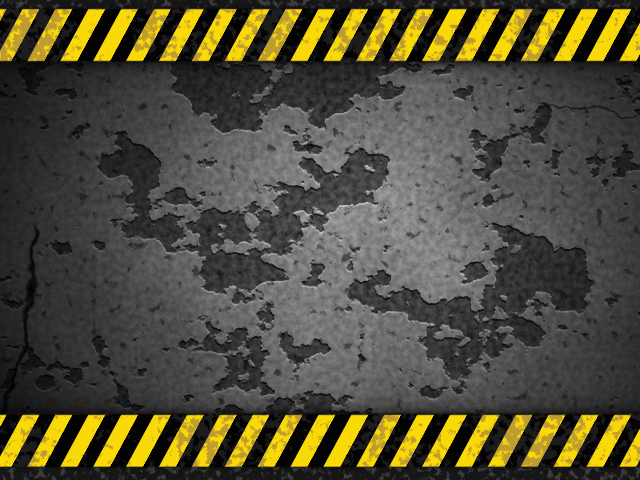
Reproduce this background procedurally as a Shadertoy shader.

```glsl
const vec3 YELLOW = vec3(0.98, 0.85, 0.03);
const vec3 WORN_YELLOW = vec3(0.70, 0.57, 0.22);
const vec3 STRIPE_BLACK = vec3(0.012);
const float PLASTER = 0.53;
const float BARE_WALL = 0.27;
const vec2 LIGHT_CENTRE = vec2(0.74, 0.51);
const vec2 LIGHT_SPREAD = vec2(0.64, 0.56);
const vec2 BAND_CENTRES = vec2(0.0816, 0.927);   // bottom, top
const float BAND_HALF = 0.054;
const float FRAME_HALF = 0.057;
const float STRIPE_PERIOD = 0.0685;
const float STRIPE_FILL = 0.52;
const float STRIPE_SLANT = 0.54;
const float STRIPE_START = 0.151;
const float LIP_SHADOW = 0.17;

// Elliptic zones: centre, radii
const int PEELED_COUNT = 11;
const vec4 PEELED[PEELED_COUNT] = vec4[](
    vec4(1.06, 0.46, 0.10, 0.085), vec4(0.92, 0.365, 0.06, 0.03),
    vec4(0.75, 0.355, 0.08, 0.04), vec4(0.47, 0.79, 0.08, 0.08),
    vec4(0.75, 0.63, 0.08, 0.05), vec4(0.50, 0.43, 0.10, 0.03),
    vec4(1.19, 0.42, 0.06, 0.07), vec4(0.27, 0.67, 0.07, 0.05),
    vec4(1.01, 0.68, 0.05, 0.05), vec4(1.04, 0.32, 0.09, 0.06),
    vec4(0.70, 0.82, 0.12, 0.06));
const int INTACT_COUNT = 4;
const vec4 INTACT[INTACT_COUNT] = vec4[](
    vec4(0.87, 0.71, 0.07, 0.12), vec4(0.76, 0.54, 0.07, 0.04),
    vec4(0.52, 0.67, 0.05, 0.06), vec4(0.86, 0.46, 0.05, 0.07));

float hash(vec2 p) {
    vec3 q = fract(vec3(p.xyx) * 0.1031);
    q += dot(q, q.yzx + 33.33);
    return fract((q.x + q.y) * q.z);
}

float cornerSlope(vec2 cell, vec2 offset) {
    float angle = 6.2832 * hash(cell);
    return dot(vec2(cos(angle), sin(angle)), offset);
}

float gradientNoise(vec2 p) {
    vec2 i = floor(p), f = fract(p), e = vec2(0.0, 1.0);
    vec2 w = f * f * f * (f * (f * 6.0 - 15.0) + 10.0);
    float low = mix(cornerSlope(i, f), cornerSlope(i + e.yx, f - e.yx), w.x);
    float high = mix(cornerSlope(i + e, f - e), cornerSlope(i + 1.0, f - 1.0), w.x);
    return 1.4 * mix(low, high, w.y);
}

float fbm(vec2 p) {
    float sum = 0.0, gain = 0.5;
    for (int i = 0; i < 5; i++) {
        sum += gain * gradientNoise(p);
        p = mat2(1.6, 1.2, -1.2, 1.6) * p + 17.3;
        gain *= 0.5;
    }
    return sum;
}

float zone(vec2 p, vec4 ellipse) {
    return 1.0 - smoothstep(0.6, 1.3, length((p - ellipse.xy) / ellipse.zw));
}

// 0 on sound plaster, 1 where it has flaked off
float flaking(vec2 p) {
    vec2 q = p + 0.03 * vec2(gradientNoise(p * 14.0), gradientNoise(p * 14.0 + 50.0));
    float peeled = 0.0, intact = 0.0;
    for (int i = 0; i < PEELED_COUNT; i++) peeled = max(peeled, zone(q, PEELED[i]));
    for (int i = 0; i < INTACT_COUNT; i++) intact = max(intact, zone(q, INTACT[i]));
    float column = exp(-pow((p.x - 0.60) / 0.22, 2.0));
    float loss = fbm(q * vec2(5.0, 6.5)) + 0.65 * fbm(p * vec2(22.0, 28.0))
               + 0.22 * column + 0.38 * peeled - 0.30 * intact - 0.27;
    return smoothstep(-0.03, 0.06, loss);
}

float cracks(vec2 p) {
    float wobble = 0.03 * fbm(p * 14.0);
    float drop = 0.545 - p.y;
    float left = abs(p.x - 0.073 + 0.4 * drop * drop + wobble);
    float right = abs(p.y - 0.785 + 0.1 * (p.x - 1.1) + wobble);
    float leftMark = (1.0 - smoothstep(0.001, 0.008, left)) * smoothstep(0.0, 0.03, drop);
    float rightMark = (1.0 - smoothstep(0.0, 0.004, right)) * smoothstep(1.08, 1.16, p.x);
    return max(leftMark, 0.7 * rightMark);
}

vec3 wall(vec2 p) {
    float bare = flaking(p);
    float lip = bare - flaking(p + vec2(0.001, 0.004));
    float grain = fbm(p * 75.0);
    float pits = smoothstep(0.22, 0.45, fbm(p * 38.0 + 9.0));
    float tone = mix(PLASTER, BARE_WALL, bare) - LIP_SHADOW * lip;
    tone *= 1.0 + 0.25 * fbm(p * 4.0 + 31.0) + mix(0.35, 0.75, bare) * grain;
    tone *= (1.0 - 0.45 * pits) * (1.0 - 0.8 * cracks(p));
    vec2 d = (p - LIGHT_CENTRE) / LIGHT_SPREAD;
    return vec3(max(tone, 0.03) * exp(-dot(d, d)));
}

vec3 hazardFrame(vec2 p, float centre, float pixel) {
    float scratch = fbm(p * 65.0 + 5.0);
    vec3 metal = vec3(0.085 + 0.16 * smoothstep(0.0, 0.35, scratch));

    // Slanted stripes, each with its own amount of wear
    float u = (p.x - STRIPE_START - STRIPE_SLANT * (p.y - centre - BAND_HALF)) / STRIPE_PERIOD;
    float edge = abs(fract(u) - 1.0 + 0.5 * STRIPE_FILL) - 0.5 * STRIPE_FILL;
    float soft = 0.7 * pixel / STRIPE_PERIOD;
    float paint = 1.0 - smoothstep(-soft, soft, edge);
    float age = 0.5 * hash(vec2(floor(u), centre * 100.0)) + fbm(p * 6.0) - 0.28;
    float wear = smoothstep(-0.05, 0.22, scratch + 0.8 * age - 0.06);
    vec3 dark = mix(STRIPE_BLACK, vec3(0.17), 0.65 * wear);
    vec3 bright = mix(YELLOW, WORN_YELLOW, 0.85 * wear);
    vec3 stripes = mix(dark, bright, paint);

    float rim = abs(p.y - centre) - BAND_HALF;
    metal *= 1.0 - 0.6 * exp(-max(rim, 0.0) / 0.003);
    return mix(stripes, metal, smoothstep(-pixel, pixel, rim));
}

void mainImage(out vec4 fragColor, in vec2 fragCoord) {
    vec2 p = fragCoord / iResolution.xy * vec2(4.0 / 3.0, 1.0);
    float pixel = 1.0 / iResolution.y;
    float centre = p.y < 0.5 ? BAND_CENTRES.x : BAND_CENTRES.y;

    // Distance from the frame towards the middle of the canvas
    float inward = (p.y < 0.5 ? p.y - centre : centre - p.y) - FRAME_HALF;
    vec3 colour = wall(p) * (1.0 - 0.55 * exp(-max(inward, 0.0) / 0.012));
    float frame = 1.0 - smoothstep(-pixel, pixel, inward);
    colour = mix(colour, hazardFrame(p, centre, pixel), frame);
    fragColor = vec4(clamp(colour, 0.0, 1.0), 1.0);
}
```
